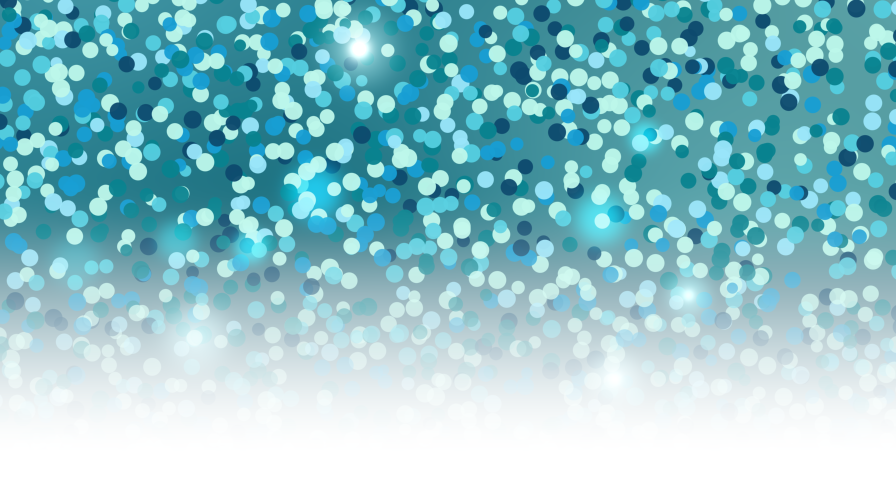
This background is drawn by a WebGL 1 fragment shader. Its source:

```glsl
precision highp float;
// Teal confetti dots with soft cyan glows, fading down into white.

uniform vec2 u_resolution;

vec3 hash3(vec2 p) {
  vec3 q = vec3(dot(p, vec2(127.1, 311.7)), dot(p, vec2(269.5, 183.3)), dot(p, vec2(419.2, 371.9)));
  return fract(sin(q) * 43758.55);
}

vec3 dotColor(float pick) {
  vec3 mint = vec3(0.74, 0.97, 0.92);
  vec3 ice = vec3(0.60, 0.90, 0.98);
  vec3 cyan = vec3(0.33, 0.81, 0.88);
  vec3 blue = vec3(0.09, 0.62, 0.83);
  vec3 teal = vec3(0.03, 0.51, 0.56);
  vec3 navy = vec3(0.05, 0.29, 0.43);
  if (pick < 0.30) return mint;
  if (pick < 0.40) return ice;
  if (pick < 0.56) return cyan;
  if (pick < 0.71) return blue;
  if (pick < 0.89) return teal;
  return navy;
}

// Teal backdrop: dark on the left, paler towards the right corner
vec3 backdrop(vec2 p) {
  vec3 color = mix(vec3(0.13, 0.46, 0.52), vec3(0.37, 0.65, 0.67), smoothstep(0.6, 1.7, p.x));
  vec2 corner = p - vec2(0.1, 1.05);
  color += 0.14 * exp(-6.0 * dot(corner, corner));
  color += 0.03 * sin(4.0 * p.x + 5.0 * p.y);
  return mix(vec3(0.34, 0.53, 0.58), color, smoothstep(0.38, 0.62, p.y));
}

// One rotated grid holding at most one jittered dot per cell
vec3 dotLayer(vec3 color, vec2 p, float layer) {
  float cell = 0.055;
  float angle = 0.4 + 1.3 * layer;
  float c = cos(angle), s = sin(angle);
  vec2 q = mat2(c, s, -s, c) * p / cell + 17.3 * layer;
  vec2 id = floor(q);
  vec3 place = hash3(id + 31.0 * layer);
  vec3 look = hash3(id + 57.0 + 13.0 * layer);
  float radius = mix(0.20, 0.33, sqrt(place.z));
  vec2 center = 0.5 + (place.xy - 0.5) * (0.96 - 2.0 * radius);
  float edge = 0.75 / (u_resolution.y * cell);
  float mask = 1.0 - smoothstep(-edge, edge, length(fract(q) - center) - radius);
  float opacity = mix(0.55, 0.95, smoothstep(0.25, 0.55, p.y));
  return mix(color, dotColor(look.x), mask * opacity * step(look.y, 0.50));
}

// Screen-blended halo with a bright heart
vec3 glow(vec3 color, vec2 p, vec2 center, float size, vec3 tint, float heart) {
  float d = length(p - center) / size;
  float halo = 0.85 * exp(-1.6 * d * d * d);
  vec3 light = tint * halo + heart * exp(-14.0 * d * d);
  return 1.0 - (1.0 - color) * (1.0 - min(light, 1.0));
}

void main() {
  vec2 p = gl_FragCoord.xy / u_resolution.y;
  vec3 color = backdrop(p);

  for (int i = 0; i < 5; i++) {
    color = dotLayer(color, p, float(i));
  }

  // Cyan glows among the dots
  vec3 aqua = vec3(0.0, 0.82, 0.97);
  color = glow(color, p, vec2(0.625, 0.618), 0.065, vec3(0.0, 0.70, 0.97), 0.0);
  color = glow(color, p, vec2(1.192, 0.565), 0.060, aqua, 0.0);
  color = glow(color, p, vec2(1.280, 0.727), 0.038, aqua, 0.0);
  color = glow(color, p, vec2(0.498, 0.510), 0.040, aqua, 0.0);
  color = glow(color, p, vec2(0.352, 0.521), 0.048, aqua * 0.6, 0.0);
  color = glow(color, p, vec2(0.150, 0.479), 0.060, aqua * 0.4, 0.0);

  // White fade towards the bottom
  color = mix(color, vec3(1.0), 1.0 - smoothstep(0.09, 0.66, p.y));

  // Bright sparkles above the fade
  color = glow(color, p, vec2(0.713, 0.903), 0.085, vec3(0.40, 0.58, 0.60), 0.9);
  color = glow(color, p, vec2(1.366, 0.414), 0.050, vec3(0.30, 0.70, 0.75), 0.6);
  color = glow(color, p, vec2(1.220, 0.248), 0.060, vec3(0.50, 0.80, 0.85), 0.6);
  color = glow(color, p, vec2(0.389, 0.329), 0.075, vec3(0.45, 0.70, 0.75), 0.2);

  gl_FragColor = vec4(color, 1.0);
}
```
